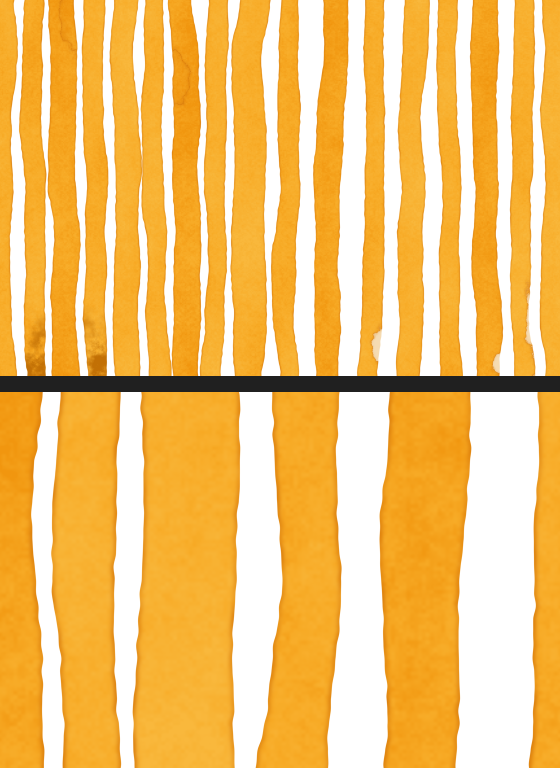
Top, the full canvas; bottom, a detail of the centre.
Reproduce this pattern procedurally as a Shadertoy shader.

```glsl
// Uneven hand-painted watercolour stripes in amber on white paper.
// Stripe edges are noise-bent lines; the wash adds tone, grain, darker rims,
// drying fronts and pale or brown stains. One unit is a sixteenth of the width.

const float PI = 3.14159265;
const float STRIPES = 16.0;      // pitches across; both end stripes are cut
const float HEIGHT = 10.75;      // canvas height in pitches
const float THIN_HALF = 0.29;    // half width of odd stripes
const float THICK_HALF = 0.358;  // half width of even stripes
const float LEAN = 0.2;          // sideways drift from bottom to top
const float SWAY = 0.19;         // slow bending of a whole stripe
const float SWELL = 0.11;        // slow bending of each edge
const float RIM_WIDTH = 0.035;

const vec3 PAPER = vec3(1.0);
const vec3 DARK = vec3(0.945, 0.59, 0.06);
const vec3 AMBER = vec3(0.97, 0.67, 0.15);
const vec3 LIGHT = vec3(0.975, 0.72, 0.235);
const vec3 RIM = vec3(0.84, 0.47, 0.04);
const vec3 BROWN = vec3(0.76, 0.44, 0.02);
const vec3 PALE = vec3(0.96, 0.86, 0.70);

// Stains: stripe, height, x radius (negative: from left edge), y radius
const vec4 DRIED[3] = vec4[3](vec4(11, 0.96, 0.25, 0.45),
                              vec4(14, 0.35, 0.17, 0.3),
                              vec4(15, 1.3, 0.10, 0.95));
const vec4 FRONTS[2] = vec4[2](vec4(2, 10.2, 0.42, 1.0),
                               vec4(6, 8.5, -0.5, 0.75));

float hash(vec2 p) {
    return fract(sin(dot(p, vec2(127.1, 311.7))) * 43758.5453);
}

float noise(vec2 p) {
    vec2 i = floor(p), f = fract(p);
    f = f * f * (3.0 - 2.0 * f);
    return mix(mix(hash(i), hash(i + vec2(1, 0)), f.x),
               mix(hash(i + vec2(0, 1)), hash(i + vec2(1, 1)), f.x), f.y);
}

float fbm(vec2 p) {
    float sum = 0.0, amp = 0.5;
    for (int k = 0; k < 4; k++) {
        sum += amp * noise(p);
        p = p * 2.03 + 17.3;
        amp *= 0.5;
    }
    return sum / 0.9375;
}

// Stripe centre: even pitch, tighter on the left and wider right of the middle
float stripeCentre(float i, float y) {
    float a = 2.0 * PI * i / STRIPES;
    float x = i - 0.395 + 0.398 * cos(a) - 0.085 * sin(a)
            - 0.065 * cos(2.0 * a) + 0.03 * sin(2.0 * a) + 0.033 * cos(3.0 * a);
    float lean = -LEAN * sin(2.0 * PI * min(i / 13.0, 1.0));
    return x + lean * (y / HEIGHT - 0.5);
}

float stripeHalfWidth(float i) {
    float swell = pow(cos(PI * i / 8.0), 8.0);
    return mod(i, 2.0) > 0.5 ? THIN_HALF : THICK_HALF + 0.08 * swell;
}

float edgeWobble(float y, float seed) {
    return SWELL * (noise(vec2(y * 0.65, seed)) - 0.5)
         + 0.05 * (noise(vec2(y * 1.7, seed + 40.0)) - 0.5)
         + 0.022 * (noise(vec2(y * 8.0, seed + 80.0)) - 0.5);
}

// Distances inside the left and right edges of stripe i
vec2 edgeDistances(vec2 p, float i) {
    float seed = mod(i, STRIPES) * 3.0 + 5.0;
    float c = stripeCentre(i, p.y) + SWAY * (noise(vec2(p.y * 0.55, seed)) - 0.5);
    float h = stripeHalfWidth(i);
    return vec2(p.x - c + h + edgeWobble(p.y, seed + 1.0),
                c + h - p.x + edgeWobble(p.y, seed + 2.0));
}

// Approximate distance to a ragged half ellipse sitting on a stripe edge
float stainDistance(vec4 stain, vec2 edges, vec2 p) {
    float inward = stain.z > 0.0 ? edges.y : edges.x;
    float rx = abs(stain.z);
    float e = length(vec2(inward / rx, (p.y - stain.y) / stain.w)) - 1.0;
    return e * rx + 0.22 * (fbm(p * 4.0) - 0.5);
}

vec3 wash(vec2 p, float i, vec2 edges) {
    // Tone per stripe, slow blotches and paper grain
    float tone = 0.5 + 0.24 * cos(PI * i / 2.0) + 0.13 * mod(i, 2.0);
    tone += 0.9 * (fbm(vec2(p.x * 0.7 + i * 9.0, p.y * 0.35)) - 0.5);
    tone += 0.25 * (fbm(p * 3.0) - 0.5) + 0.04 * (p.y / HEIGHT - 0.5);
    tone += 0.22 * (noise(p * 13.0) - 0.5) + 0.22 * (noise(p * 27.0) - 0.5);
    tone = clamp(tone, 0.0, 1.0);
    vec3 col = mix(mix(DARK, AMBER, min(tone * 2.0, 1.0)), LIGHT, max(tone * 2.0 - 1.0, 0.0));

    // Pigment gathered along the edges
    float rim = min(edges.x, edges.y) / RIM_WIDTH;
    col = mix(col, RIM, exp(-rim * rim) * (0.3 + 0.5 * noise(p * 5.0)));

    // Brown pools at the foot of two stripes
    if (i == 1.0 || i == 3.0) {
        float pool = smoothstep(1.9, 0.5, p.y + 1.2 * (fbm(p * 2.5) - 0.5));
        col = mix(col, BROWN, pool * smoothstep(0.2, 0.7, fbm(p * 4.0 + i)));
    }
    // Drying fronts: a thin dark line, shaded on its inner side
    for (int k = 0; k < 2; k++) {
        float d = stainDistance(FRONTS[k], edges, p);
        float line = 0.5 * exp(-abs(d) / 0.025) + 0.2 * exp(-abs(d) / 0.15) * step(d, 0.0);
        if (FRONTS[k].x == i) col = mix(col, RIM, line);
    }
    // Pale dried patches with a dark outline
    for (int k = 0; k < 3; k++) {
        float d = stainDistance(DRIED[k], edges, p);
        if (DRIED[k].x == i) {
            col = mix(col, PALE, smoothstep(0.02, -0.03, d));
            col = mix(col, RIM, 0.6 * exp(-abs(d) / 0.02));
        }
    }
    return col;
}

void mainImage(out vec4 fragColor, in vec2 fragCoord) {
    float pixel = STRIPES / iResolution.x;
    vec2 p = fragCoord * pixel;

    // Nearest stripe and its edges
    float nearest = 0.0, inside = -1e3;
    vec2 edges = vec2(0.0);
    for (float i = 0.0; i <= STRIPES; i++) {
        vec2 e = edgeDistances(p, i);
        float d = min(e.x, e.y);
        if (d > inside) { inside = d; nearest = i; edges = e; }
    }
    float cover = smoothstep(-0.7 * pixel, 0.7 * pixel, inside);
    fragColor = vec4(mix(PAPER, wash(p, nearest, edges), cover), 1.0);
}
```
